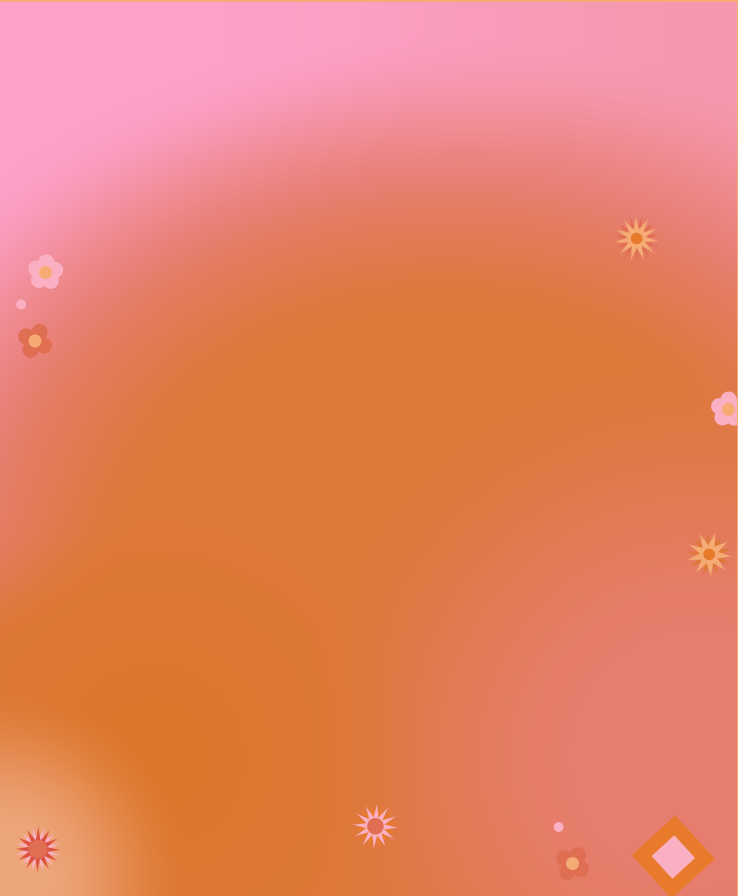
Give the GLSL for this background, as a WebGL 2 fragment shader.

```glsl
#version 300 es
precision highp float;

uniform vec2 u_resolution;
out vec4 outColor;

#define ARCH_CENTER vec2(0.495, 0.375)
#define ARCH_RADII vec2(0.60, 0.482)
#define PETAL_OFFSET 0.0110
#define PETAL_RADIUS 0.0090
#define HEART_RADIUS 0.0072
#define DOT_RADIUS 0.0055
#define STAR_OUTER 0.0245
#define STAR_INNER 0.0105
#define DIAMOND_SIZE 0.0465
#define BORDER 0.0022

const float TAU = 6.2831853;
const vec3 ORANGE = vec3(0.87, 0.47, 0.23);
const vec3 DEEP_ORANGE = vec3(0.865, 0.46, 0.165);
const vec3 BRIGHT_ORANGE = vec3(0.91, 0.48, 0.17);
const vec3 CORAL = vec3(0.905, 0.49, 0.435);
const vec3 DARK_CORAL = vec3(0.88, 0.43, 0.32);
const vec3 RED = vec3(0.86, 0.32, 0.25);
const vec3 PINK = vec3(0.99, 0.63, 0.79);
const vec3 DUSTY_PINK = vec3(0.96, 0.595, 0.68);
const vec3 PETAL_PINK = vec3(0.98, 0.69, 0.76);
const vec3 PEACH = vec3(0.96, 0.67, 0.45);
const vec3 SAND = vec3(0.93, 0.65, 0.48);

// Paint a signed distance with a one pixel soft edge
void paint(inout vec3 color, float dist, vec3 ink) {
    color = mix(color, ink, clamp(0.5 - dist * u_resolution.y, 0.0, 1.0));
}

// Fold the plane into one of n equal sectors, its axis along +x
vec2 foldSector(vec2 p, float n, float turn) {
    float sector = TAU / n;
    float angle = mod(atan(p.y, p.x) - turn + 0.5 * sector, sector) - 0.5 * sector;
    return length(p) * vec2(cos(angle), abs(sin(angle)));
}

float starDistance(vec2 p, float n, float turn) {
    vec2 tip = vec2(STAR_OUTER, 0.0);
    vec2 notch = STAR_INNER * vec2(cos(0.5 * TAU / n), sin(0.5 * TAU / n));
    vec2 edge = normalize(notch - tip);
    return dot(foldSector(p, n, turn) - tip, vec2(edge.y, -edge.x));
}

void paintFlower(inout vec3 color, vec2 p, float petals, float turn, vec3 ink) {
    vec2 q = foldSector(p, petals, turn) - vec2(PETAL_OFFSET, 0.0);
    paint(color, length(q) - PETAL_RADIUS, ink);
    paint(color, length(p) - HEART_RADIUS, PEACH);
}

// Two interleaved sets of rays around a disc
void paintStar(inout vec3 color, vec2 p, float rays, float turn,
               vec3 back, vec3 front, vec3 heart, float heartRadius) {
    paint(color, starDistance(p, rays, turn + 0.5 * TAU / rays), back);
    paint(color, starDistance(p, rays, turn), front);
    paint(color, length(p) - heartRadius, heart);
}

vec3 background(vec2 p) {
    // Orange arch fading through coral to pink, flattened near the floor
    vec2 q = (p - ARCH_CENTER) / ARCH_RADII;
    q *= vec2(smoothstep(0.05, 0.42, p.y), step(0.0, q.y));
    float arch = length(q);
    vec3 sky = mix(PINK, DUSTY_PINK, smoothstep(0.2, 0.85, p.x));
    vec3 color = mix(ORANGE, CORAL, smoothstep(0.56, 0.93, arch));
    color = mix(color, sky, smoothstep(0.80, 1.22, arch));

    // Soft glows along the floor
    color = mix(color, CORAL, smoothstep(0.46, 0.10, distance(p, vec2(0.78, 0.155))));
    color = mix(color, DEEP_ORANGE, smoothstep(0.34, 0.0, distance(p, vec2(0.17, 0.155))));
    return mix(color, SAND, smoothstep(0.22, 0.04, distance(p, vec2(0.0, 0.023))));
}

void main() {
    vec2 p = gl_FragCoord.xy / u_resolution.y;
    float width = u_resolution.x / u_resolution.y;
    vec3 color = background(p);

    // Flowers and dots
    paintFlower(color, p - vec2(0.0508, 0.6960), 5.0, 1.5, PETAL_PINK);
    paintFlower(color, p - vec2(0.0391, 0.6195), 4.0, 1.1, DARK_CORAL);
    paintFlower(color, p - vec2(0.8130, 0.5430), 5.0, 1.55, PETAL_PINK);
    paintFlower(color, p - vec2(0.6390, 0.0362), 4.0, 1.0, DARK_CORAL);
    paint(color, distance(p, vec2(0.0236, 0.6602)) - DOT_RADIUS, PETAL_PINK);
    paint(color, distance(p, vec2(0.6235, 0.0770)) - DOT_RADIUS, PETAL_PINK);

    // Stars
    paintStar(color, p - vec2(0.7105, 0.7338), 11.0, 1.6, DARK_CORAL, PEACH, BRIGHT_ORANGE, 0.0065);
    paintStar(color, p - vec2(0.7915, 0.3813), 9.0, 1.3, ORANGE, PEACH, BRIGHT_ORANGE, 0.0065);
    paintStar(color, p - vec2(0.4190, 0.0778), 12.0, 1.5, BRIGHT_ORANGE, PETAL_PINK, DARK_CORAL, 0.0092);
    paintStar(color, p - vec2(0.0423, 0.0520), 12.0, 1.55, PETAL_PINK, RED, DARK_CORAL, 0.0104);

    // Nested diamonds, slightly turned
    vec2 d = mat2(0.999, 0.045, -0.045, 0.999) * (p - vec2(0.7515, 0.0435));
    float diamond = (abs(d.x) + abs(d.y)) * 0.7071;
    paint(color, diamond - DIAMOND_SIZE * 0.7071, BRIGHT_ORANGE);
    paint(color, diamond - DIAMOND_SIZE * 0.37, PETAL_PINK);

    // Thin border on the top and right
    paint(color, 1.0 - BORDER - p.y, PEACH);
    paint(color, width - 0.5 * BORDER - p.x, PEACH);
    outColor = vec4(color, 1.0);
}
```
